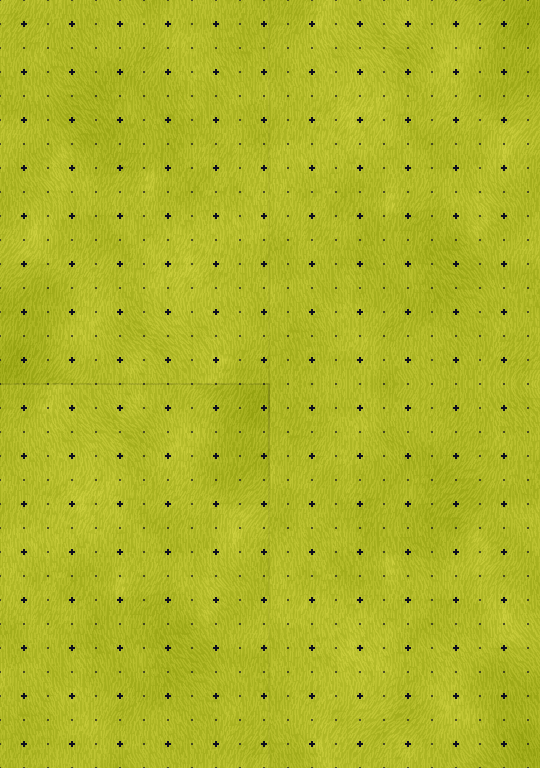
This pattern is drawn by a Shadertoy shader. Its source:

```glsl
// Lime fur in four turned tiles, overprinted with a grid of dark crosses and dots.

// One unit is the spacing of the mark grid: 32 units fill the canvas height.
const vec2 TILE = vec2(11.25, 16.0);

vec2 hash2(vec2 p) {
    vec3 h = fract(p.xyx * vec3(0.1031, 0.1030, 0.0973));
    h += dot(h, h.yzx + 33.33);
    return fract((h.xx + h.yz) * h.zy);
}

float gradientNoise(vec2 p) {
    vec2 i = floor(p), f = fract(p);
    vec2 u = f * f * (3.0 - 2.0 * f);
    vec2 e = vec2(0.0, 1.0);
    float a = dot(hash2(i) * 2.0 - 1.0, f);
    float b = dot(hash2(i + e.yx) * 2.0 - 1.0, f - e.yx);
    float c = dot(hash2(i + e.xy) * 2.0 - 1.0, f - e.xy);
    float d = dot(hash2(i + e.yy) * 2.0 - 1.0, f - e.yy);
    return mix(mix(a, b, u.x), mix(c, d, u.x), u.y);
}

float boxDistance(vec2 p, vec2 halfSize) {
    vec2 d = abs(p) - halfSize;
    return length(max(d, 0.0)) + min(max(d.x, d.y), 0.0);
}

float coverage(float d, float pixel) {
    return 1.0 - smoothstep(-0.5 * pixel, 0.5 * pixel, d);
}

// Tile coordinates run right and down; two of the four tiles are flipped
vec2 tileCoords(vec2 p) {
    bool right = p.x >= TILE.x, top = p.y >= TILE.y;
    vec2 q = vec2(mod(p.x, TILE.x), TILE.y - mod(p.y, TILE.y));
    if (top && !right) q = TILE - q;
    if (right && !top) q.y = TILE.y - q.y;
    return q;
}

// Deep shade toward the upper right corner of a tile
float cornerShade(vec2 q) {
    return exp(-length((q - vec2(11.25, 0.8)) * vec2(0.6, 0.45)));
}

// Short combed hairs, one per jittered cell
float furStrands(vec2 q, float pixel) {
    vec2 cells = vec2(8.0, 5.0);
    vec2 home = floor(q * cells);
    float fur = 0.0;
    for (int y = -1; y <= 1; y++)
    for (int x = -1; x <= 1; x++) {
        vec2 id = home + vec2(x, y);
        vec2 rnd = hash2(id + 17.0);
        vec2 root = (id + 0.5 + 0.75 * (rnd - 0.5)) / cells;
        float shade = cornerShade(root);
        float lean = 1.5 * gradientNoise(root * 0.3 + 4.0) + 0.5 * (rnd.x - 0.5) - 0.6 * shade;
        vec2 along = vec2(sin(lean), cos(lean));
        vec2 d = q - root;
        float reach = 0.09 + 0.04 * shade;
        d -= along * clamp(dot(d, along), -reach, reach);
        fur = max(fur, coverage(length(d) - 0.029, pixel) * (0.65 + 0.35 * rnd.y));
    }
    return fur;
}

// Broad light and dark patches of the pile
float pileTone(vec2 q) {
    // Centre and radius of each bleached patch
    vec3 patches[8] = vec3[8](
        vec3(2.1, 1.0, 0.8), vec3(5.4, 0.6, 0.65), vec3(7.5, 2.7, 0.9),
        vec3(4.0, 4.7, 1.3), vec3(1.3, 6.6, 1.1), vec3(9.7, 6.2, 0.8),
        vec3(8.7, 9.3, 0.7), vec3(5.0, 8.4, 0.35));
    float tone = 0.45 * gradientNoise(q * 0.45) + 0.35 * gradientNoise(q * 1.1 + 9.0);
    for (int i = 0; i < 8; i++) {
        vec2 d = (q - patches[i].xy) * vec2(1.0, 0.65) / patches[i].z;
        d.x += 0.35 * d.y;
        tone += 0.5 * exp(-dot(d, d)) * (0.8 + gradientNoise(q * 2.5));
    }
    vec2 hollow = (q - vec2(6.4, 10.6)) * vec2(0.42, 0.35);
    tone -= 0.35 * exp(-dot(hollow, hollow)) * smoothstep(8.5, 9.0, q.y);
    tone -= 0.25 * exp(-length((q - vec2(0.0, 0.7)) * vec2(1.1, 0.7)));
    return tone - 0.75 * cornerShade(q);
}

void mainImage(out vec4 fragColor, in vec2 fragCoord) {
    float pixel = 32.0 / iResolution.y;
    vec2 p = fragCoord * pixel;
    vec2 q = tileCoords(p);

    // Fur
    float tone = 0.1 + 0.75 * furStrands(q, pixel) + pileTone(q);
    vec3 color = mix(vec3(0.65, 0.69, 0.12), vec3(0.76, 0.78, 0.21), clamp(tone, -0.6, 1.4));

    // Seams: a broken line across the left half, a shadow down the middle
    float across = coverage(abs(p.y - TILE.y) - 0.03, pixel) * step(p.x, TILE.x);
    float down = coverage(abs(p.x - TILE.x + 0.04) - 0.04, pixel);
    color *= 1.0 - 0.2 * across * (0.6 + gradientNoise(p * 5.0));
    color *= 1.0 - down * (0.04 + 0.16 * cornerShade(q));

    // Marks: a dot on each grid point, a cross where both indices are odd
    vec2 index = floor(p + 0.5);
    vec2 m = p - index;
    float mark = boxDistance(m, vec2(0.024));
    if (mod(index.x, 2.0) == 1.0 && mod(index.y, 2.0) == 1.0)
        mark = min(boxDistance(m, vec2(0.125, 0.037)), boxDistance(m, vec2(0.037, 0.125)));
    color = mix(color, vec3(0.03, 0.03, 0.12), coverage(mark, pixel));

    fragColor = vec4(color, 1.0);
}
```
